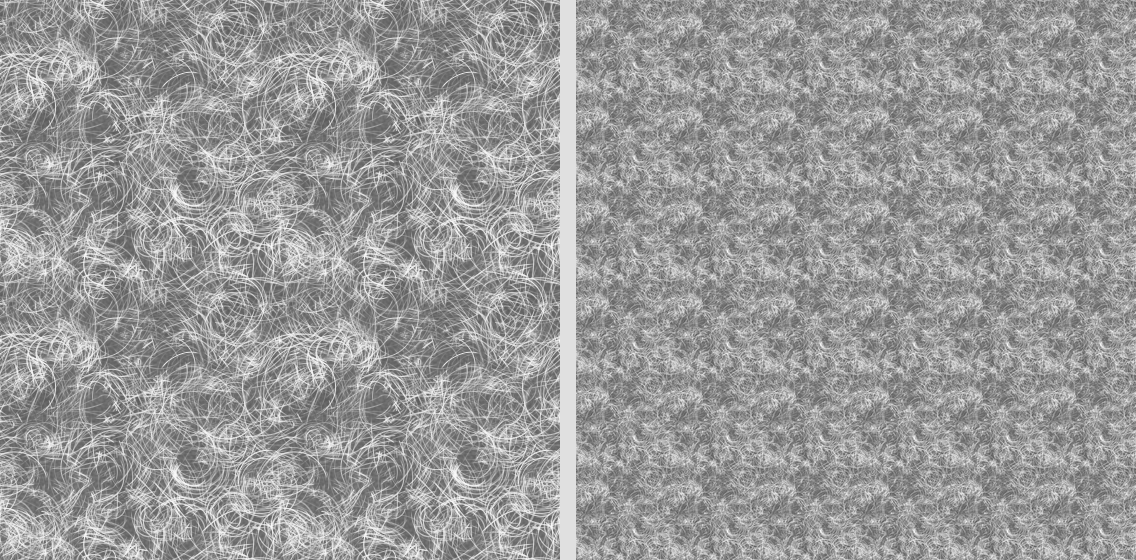
Left: one tile. Right: repeated 3 by 3.
Reproduce this texture procedurally as a WebGL 2 fragment shader.

```glsl
#version 300 es
precision highp float;
// Scuffed grey metal: swirls and bundles of fine white scratches, in a tile repeated 2 by 2.

uniform vec2 u_resolution;
out vec4 outColor;

const float TAU = 6.2831853;
const float REPEATS = 2.0;
const vec3 METAL_DARK = vec3(0.36);
const vec3 METAL_LIGHT = vec3(0.47);
const vec3 SCRATCH = vec3(0.98);

// Four random values from a pair of integers
vec4 rand(int a, int b) {
  uvec4 v = uvec4(a, b, a + 71, b + 193) * 1664525u + 1013904223u;
  v += v.yzxy * v.wxyz;
  v ^= v >> 16u;
  v += v.yzxy * v.wxyz;
  return vec4(v >> 8u) / 16777216.0;
}

vec2 heading(float angle) {
  return vec2(cos(angle), sin(angle));
}

float cornerSlope(vec2 cell, vec2 offset, float period, int seed) {
  ivec2 c = ivec2(mod(cell, period));
  return dot(heading(TAU * rand(c.x + seed, c.y).x), offset);
}

// Gradient noise that wraps after a whole number of cells
float gradientNoise(vec2 uv, float period, int seed) {
  vec2 p = uv * period;
  vec2 i = floor(p);
  vec2 f = p - i;
  vec2 s = f * f * f * (f * (f * 6.0 - 15.0) + 10.0);
  vec2 e = vec2(1.0, 0.0);
  float low = mix(cornerSlope(i, f, period, seed),
                  cornerSlope(i + e, f - e, period, seed), s.x);
  float high = mix(cornerSlope(i + e.yx, f - e.yx, period, seed),
                   cornerSlope(i + 1.0, f - 1.0, period, seed), s.x);
  return mix(low, high, s.y);
}

// Shortest offset between two points of the wrapping tile
vec2 wrapOffset(vec2 d) {
  return d - round(d);
}

// Evenly spread centres with a little jitter
vec2 scatter(int id, vec2 jitter) {
  return fract(float(id) * vec2(0.75488, 0.56984) + 0.12 * jitter);
}

// Antialiased line; lines thinner than a pixel fade instead of vanishing
float lineCover(float dist, float width, float pixel) {
  float halfWidth = 0.5 * max(width, pixel);
  return clamp((halfWidth - dist) / pixel + 0.5, 0.0, 1.0) * min(1.0, width / pixel);
}

float arcStroke(vec2 p, float radius, float facing, float span, float width, float pixel) {
  float len = max(length(p), 1e-5);
  float along = dot(p / len, heading(facing));
  float ends = smoothstep(cos(span), cos(span * 0.7), along);
  return ends * lineCover(abs(len - radius), width, pixel);
}

float bentStroke(vec2 p, float angle, float halfLength, float bend, float width, float pixel) {
  vec2 dir = heading(angle);
  vec2 q = vec2(dot(p, dir), dot(p, vec2(-dir.y, dir.x)));
  float ends = 1.0 - smoothstep(0.6 * halfLength, halfLength, abs(q.x));
  return ends * lineCover(abs(q.y + bend * q.x * q.x), width, pixel);
}

// Metal left bare by loose circular scratches around a few centres
float swirls(vec2 uv, int count, int strokes, float pixel) {
  float bare = 1.0;
  for (int id = 0; id < count; id++) {
    vec4 h = rand(id, 901);
    float radius = mix(0.07, 0.23, h.z * h.z);
    vec2 d = wrapOffset(uv - scatter(id, h.xy));
    if (length(d) > 1.5 * radius) continue;
    for (int k = 0; k < strokes; k++) {
      vec4 a = rand(id + 40, k);
      vec4 b = rand(id + 140, k);
      float facing = TAU * (h.w + 0.75 * (a.w - 0.5));
      float cover = arcStroke(d - radius * 0.7 * (a.xy - 0.5), radius * mix(0.3, 1.0, a.z),
                              facing, mix(0.3, 1.5, b.x), mix(0.0016, 0.0034, b.z), pixel);
      bare *= 1.0 - cover * mix(0.2, 1.0, b.y * b.y);
    }
  }
  return bare;
}

// Metal left bare by bundles of nearly parallel, sometimes crossing scratches
float bundles(vec2 uv, int count, int strokes, vec2 sizes, int seed, float pixel) {
  float bare = 1.0;
  for (int id = 0; id < count; id++) {
    vec4 h = rand(id, seed);
    float size = mix(sizes.x, sizes.y, h.z);
    vec2 d = wrapOffset(uv - scatter(id + seed, h.xy));
    if (length(d) > 1.9 * size) continue;
    for (int k = 0; k < strokes; k++) {
      vec4 a = rand(id + seed, k);
      vec4 b = rand(id + seed, k + 500);
      float angle = TAU * h.w + 0.7 * (a.z - 0.5) + 1.3 * step(0.65, b.w);
      float cover = bentStroke(d - size * 1.2 * (a.xy - 0.5), angle, size * mix(0.3, 1.0, a.w),
                               5.0 * (b.x - 0.5), mix(0.0014, 0.0032, b.z), pixel);
      bare *= 1.0 - cover * mix(0.2, 1.0, b.y * b.y);
    }
  }
  return bare;
}

void main() {
  vec2 uv = fract(gl_FragCoord.xy / u_resolution * REPEATS);
  float pixel = REPEATS / min(u_resolution.x, u_resolution.y);

  // Slight wobble keeps the strokes from looking ruled
  vec2 wobble = vec2(gradientNoise(uv, 9.0, 11), gradientNoise(uv, 9.0, 47));
  vec2 p = uv + 0.008 * wobble;

  float bare = swirls(p, 26, 46, pixel);
  bare *= bundles(p, 60, 24, vec2(0.05, 0.13), 300, pixel);
  bare *= bundles(p, 170, 12, vec2(0.018, 0.045), 1300, pixel);

  // Worn and calm regions, then cloudy metal with fine grain
  float wear = 1.0 + 0.9 * gradientNoise(uv, 4.0, 83) + 0.5 * gradientNoise(uv, 11.0, 29);
  float ink = 1.0 - pow(max(bare, 1e-4), max(wear, 0.3));
  float cloud = 0.5 + 0.5 * gradientNoise(uv, 6.0, 5) + 0.7 * gradientNoise(uv, 90.0, 17);
  vec3 metal = mix(METAL_DARK, METAL_LIGHT, clamp(cloud, 0.0, 1.0));
  outColor = vec4(mix(metal, SCRATCH, ink), 1.0);
}
```
